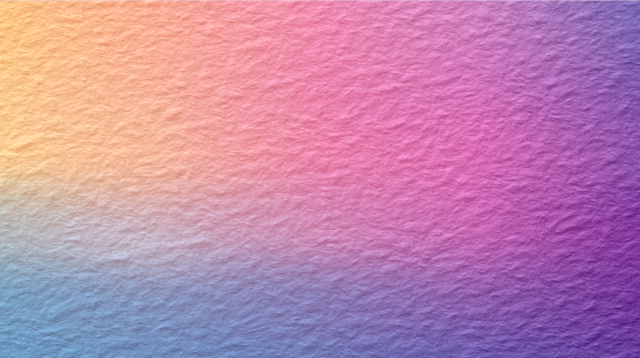
Give the GLSL for this background, as a WebGL 2 fragment shader.

```glsl
#version 300 es
precision highp float;

uniform vec2 u_resolution;
out vec4 fragColor;

vec2 hash2(vec2 p) {
    vec3 q = fract(p.xyx * vec3(0.1031, 0.1030, 0.0973));
    q += dot(q, q.yzx + 33.33);
    return fract((q.xx + q.yz) * q.zy);
}

// Soft cellular noise: rounded bumps around jittered cell points
float cellBumps(vec2 p) {
    vec2 cell = floor(p);
    float sum = 0.0;
    for (int j = -1; j <= 1; j++) {
        for (int i = -1; i <= 1; i++) {
            vec2 id = cell + vec2(i, j);
            vec2 d = id + hash2(id + 50.0) - p;
            sum += exp(-4.5 * dot(d, d)) * (0.4 + hash2(id + 91.0).x);
        }
    }
    return sum;
}

// Paper height: slightly tilted bumps in several sizes
float paperHeight(vec2 p) {
    float warp = cellBumps(p * 9.0 + 7.0);
    p += vec2(0.016, 0.010) * warp;
    p += 0.0015 * sin(p.yx * vec2(113.0, 87.0) + 3.0 * sin(p * 29.0));
    p = mat2(0.98, -0.2, 0.2, 0.98) * p;
    float height = 0.0, amp = 1.0;
    vec2 scale = vec2(21.0, 38.0);
    for (int i = 0; i < 4; i++) {
        height += amp * cellBumps(p * scale + float(i) * 17.3);
        p = mat2(0.997, 0.08, -0.08, 0.997) * p;
        scale *= vec2(1.8, 1.7);
        amp *= 0.6;
    }
    return height;
}

// Five evenly spaced colours from left to right
vec3 ramp(float x, vec3 a, vec3 b, vec3 c, vec3 d, vec3 e) {
    vec4 t = clamp(x * 4.0 - vec4(0.0, 1.0, 2.0, 3.0), 0.0, 1.0);
    return a + (b - a) * t.x + (c - b) * t.y + (d - c) * t.z + (e - d) * t.w;
}

vec3 wash(vec2 uv) {
    vec3 top = ramp(uv.x, vec3(0.99, 0.77, 0.51), vec3(0.98, 0.67, 0.58),
        vec3(0.94, 0.54, 0.69), vec3(0.80, 0.50, 0.75), vec3(0.47, 0.41, 0.71));
    vec3 middle = ramp(uv.x, vec3(0.98, 0.80, 0.57), vec3(0.96, 0.71, 0.61),
        vec3(0.92, 0.51, 0.67), vec3(0.85, 0.42, 0.71), vec3(0.54, 0.32, 0.67));
    vec3 haze = ramp(uv.x, vec3(0.70, 0.72, 0.73), vec3(0.80, 0.67, 0.72),
        vec3(0.82, 0.54, 0.71), vec3(0.79, 0.40, 0.70), vec3(0.51, 0.22, 0.62));
    vec3 low = ramp(uv.x, vec3(0.47, 0.63, 0.76), vec3(0.53, 0.58, 0.74),
        vec3(0.55, 0.49, 0.71), vec3(0.57, 0.37, 0.68), vec3(0.45, 0.21, 0.60));
    vec3 bottom = ramp(uv.x, vec3(0.41, 0.60, 0.76), vec3(0.42, 0.55, 0.74),
        vec3(0.42, 0.47, 0.71), vec3(0.41, 0.35, 0.67), vec3(0.39, 0.24, 0.61));
    vec3 color = mix(bottom, low, smoothstep(-0.06, 0.21, uv.y));
    color = mix(color, haze, smoothstep(0.15, 0.38, uv.y));
    color = mix(color, middle, smoothstep(0.34, 0.58, uv.y));
    return mix(color, top, smoothstep(0.56, 1.04, uv.y));
}

void main() {
    vec2 uv = gl_FragCoord.xy / u_resolution;
    vec2 p = gl_FragCoord.xy / u_resolution.y;

    // Uneven pigment edges
    vec2 drift = 0.006 * sin(uv.yx * vec2(19.0, 13.0) + sin(uv * 23.0));
    vec3 color = wash(uv + drift);

    // Pale bloom where warm and cool washes meet
    vec2 bloom = (uv - vec2(0.20, 0.32)) / vec2(0.12, 0.06);
    bloom.y += 0.35 * bloom.x;
    color = mix(color, vec3(0.80, 0.78, 0.84), 0.4 * exp(-dot(bloom, bloom)));

    // Raking light from the upper left across the paper
    float slope = paperHeight(p) - paperHeight(p + vec2(-0.0015, 0.0035));
    float relief = clamp(slope * 0.17, -0.12, 0.12);
    color += relief * mix(vec3(0.5, 0.85, 0.95), vec3(1.0), smoothstep(0.4, 0.9, uv.x));

    // Fine fibre grain
    float grain = cellBumps(p * vec2(120.0, 190.0)) - 0.62;
    color += 0.02 * grain;

    // Thin light rim along the top
    color = mix(color, vec3(0.9, 0.86, 0.92), 0.4 * smoothstep(0.995, 0.999, uv.y));
    fragColor = vec4(clamp(color, 0.0, 1.0), 1.0);
}
```
